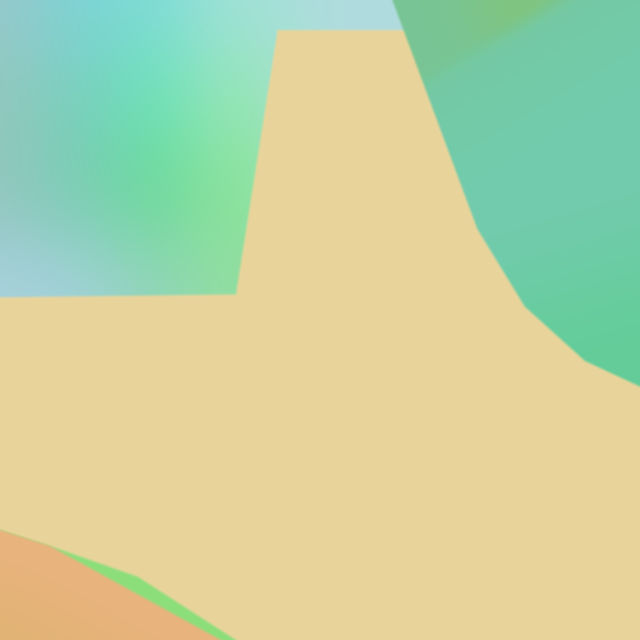
Write a Shadertoy shader that draws this background.

```glsl
// Soft-edged flat shapes on sand: an iridescent panel at the upper left,
// a jade bowl at the upper right and an orange hill with a green rim.
// Shapes are intersections of half-planes; the panel blends a colour mesh.

#define EDGE_SOFTNESS 0.0035
#define MESH_CELL vec2(0.12, 0.15)
#define MESH_SHARPNESS 1.6
#define SAND vec3(0.910, 0.832, 0.607)
#define ORANGE vec3(0.910, 0.702, 0.490)
#define OCHRE vec3(0.882, 0.702, 0.455)
#define RIM_GREEN vec3(0.550, 0.870, 0.480)
#define AQUA vec3(0.445, 0.797, 0.675)
#define JADE vec3(0.390, 0.800, 0.600)
#define MOSS vec3(0.470, 0.770, 0.580)
#define OLIVE vec3(0.500, 0.770, 0.500)
#define PALE_SKY vec3(0.690, 0.860, 0.870)

// Mesh colours, four rows from the top, each from left to right
const vec3 MESH[16] = vec3[16](
    vec3(.60, .78, .80), vec3(.49, .83, .85), vec3(.49, .86, .85), vec3(.64, .88, .86),
    vec3(.58, .78, .74), vec3(.47, .81, .74), vec3(.41, .89, .72), vec3(.60, .90, .72),
    vec3(.57, .77, .74), vec3(.47, .80, .69), vec3(.40, .85, .58), vec3(.55, .89, .60),
    vec3(.67, .82, .88), vec3(.65, .82, .86), vec3(.58, .83, .74), vec3(.57, .87, .62));

// Signed distance to the line a-b, positive on the inner side
float halfPlane(vec2 p, vec2 a, vec2 b) {
    return dot(p - a, normalize(vec2(b.y - a.y, a.x - b.x)));
}

float coverage(float inside) {
    return smoothstep(-EDGE_SOFTNESS, EDGE_SOFTNESS, inside);
}

// Smooth colour mesh: normalised Gaussian weights around grid nodes
vec3 panelColor(vec2 p) {
    vec2 cell = p / MESH_CELL;
    vec3 sum = vec3(0.0);
    float total = 0.0;
    for (int i = 0; i < 16; i++) {
        vec2 d = cell - vec2(i % 4, i / 4);
        float w = exp(-MESH_SHARPNESS * dot(d, d));
        sum += w * MESH[i];
        total += w;
    }
    return mix(sum / total, PALE_SKY, smoothstep(0.36, 0.56, p.x));
}

// Slanted panel joined to a thin strip along the top
float panelShape(vec2 p) {
    float side = halfPlane(p, vec2(0.3685, 0.461), vec2(0.4336, 0.048));
    float base = halfPlane(p, vec2(0.0, 0.4645), vec2(0.3685, 0.460));
    return max(min(side, base), 0.047 - p.y);
}

float bowlShape(vec2 p) {
    vec2 rim[5] = vec2[5](vec2(0.613, 0.0), vec2(0.746, 0.358),
        vec2(0.820, 0.479), vec2(0.914, 0.564), vec2(1.0, 0.604));
    float inside = 1.0;
    for (int i = 0; i < 4; i++) inside = min(inside, halfPlane(p, rim[i], rim[i + 1]));
    return inside;
}

// Aqua deepening to jade, with a mossy wedge in the upper corner
vec3 bowlColor(vec2 p) {
    vec3 color = mix(AQUA, JADE, smoothstep(0.30, 0.58, p.y + 0.3 * (p.x - 0.9)));
    float wedge = dot(p - vec2(0.898, 0.0), vec2(-0.512, -0.859));
    color = mix(color, MOSS, 0.4 * smoothstep(-0.20, 0.05, wedge));
    float spot = exp(-dot(p - vec2(0.81, 0.0), p - vec2(0.81, 0.0)) / 0.006);
    return mix(color, mix(MOSS, OLIVE, spot), smoothstep(-0.012, 0.03, wedge));
}

void mainImage(out vec4 fragColor, in vec2 fragCoord) {
    vec2 p = fragCoord / iResolution.xy;
    p.y = 1.0 - p.y; // measure downward from the top

    // Background and upper shapes
    vec3 color = SAND;
    color = mix(color, panelColor(p), coverage(panelShape(p)));
    color = mix(color, bowlColor(p), coverage(bowlShape(p)));

    // Hill: the green rim shows where its outline exceeds the orange one
    vec2 shoulder = vec2(0.078, 0.853);
    vec2 crest = vec2(0.215, 0.901);
    float crown = halfPlane(p, shoulder, vec2(0.0, 0.828));
    float rim = min(crown, min(halfPlane(p, crest, shoulder),
                               halfPlane(p, vec2(0.3685, 1.0), crest)));
    float hill = min(crown, halfPlane(p, vec2(0.345, 1.0), shoulder));
    color = mix(color, RIM_GREEN, coverage(rim));
    vec3 hillColor = mix(ORANGE, OCHRE, smoothstep(0.02, 0.16, hill));
    color = mix(color, hillColor, coverage(hill));

    fragColor = vec4(color, 1.0);
}
```
